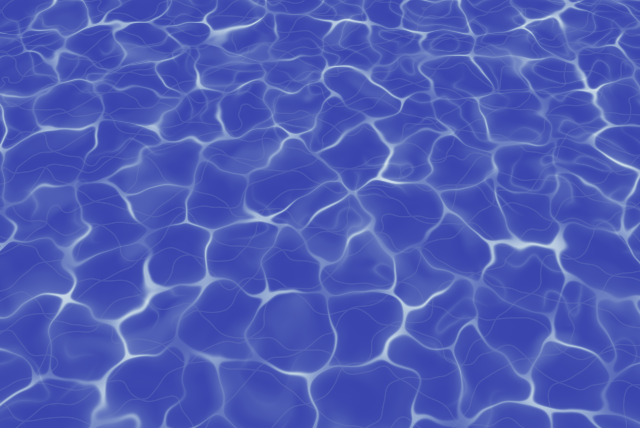
A WebGL 1 fragment shader for this texture:

```glsl
precision highp float;
// Sunlit pool water: a bright web of caustics over blue tiles, in perspective.
// Warped Voronoi borders form the web, contours of gradient noise the wisps,
// and two strongly warped line families form the refracted tile joints.

uniform vec2 u_resolution;

#define CELLS 5.6           // caustic cells per canvas height at the near edge
#define PERSPECTIVE 0.36    // shrinking towards the top
#define WEB_WARP 0.42       // bending of the bright web
#define LINE_WIDTH 0.0034   // sharp core of the web, in canvas heights
#define CORE_LIGHT 0.62
#define HALO_LIGHT 0.27
#define WISP_LIGHT 0.20
#define TILES 1.45          // tile joints per cell
#define TILE_WARP 0.55
#define JOINT_LIGHT 0.26
#define DEEP_BLUE vec3(0.228, 0.272, 0.682)
#define SUN_WHITE vec3(0.80, 0.86, 0.91)

vec2 hash2(vec2 p) {
  p = vec2(dot(p, vec2(127.1, 311.7)), dot(p, vec2(269.5, 183.3)));
  return fract(sin(p) * 43758.547);
}

float cornerSlope(vec2 cell, vec2 corner, vec2 f) {
  float angle = 6.2832 * hash2(cell + corner).x;
  return dot(vec2(cos(angle), sin(angle)), f - corner);
}

float gradientNoise(vec2 p) {
  vec2 i = floor(p), f = p - i;
  vec2 u = f * f * f * (f * (f * 6.0 - 15.0) + 10.0);
  vec2 e = vec2(1.0, 0.0);
  return mix(mix(cornerSlope(i, e.yy, f), cornerSlope(i, e.xy, f), u.x),
             mix(cornerSlope(i, e.yx, f), cornerSlope(i, e.xx, f), u.x), u.y);
}

vec2 noise2(vec2 p) {
  return vec2(gradientNoise(p), gradientNoise(p + vec2(37.2, 81.7)));
}

// Canvas position to water plane: rows crowd together towards the top.
vec2 waterPlane(vec2 p) {
  return CELLS * vec2(p.x - 0.75, p.y) / (1.0 - PERSPECTIVE * p.y) + 20.0;
}

// Distance to the nearest Voronoi border, rounded where borders meet.
float borderDistance(vec2 p) {
  vec2 i = floor(p), f = p - i;
  vec2 nearCell = vec2(0.0), nearest = vec2(0.0);
  float best = 9.0;
  for (int y = -1; y <= 1; y++) {
    for (int x = -1; x <= 1; x++) {
      vec2 cell = vec2(float(x), float(y));
      vec2 r = cell + 0.1 + 0.8 * hash2(i + cell) - f;
      float d = dot(r, r);
      if (d < best) { best = d; nearest = r; nearCell = cell; }
    }
  }
  float sum = 0.0;
  for (int y = -2; y <= 2; y++) {
    for (int x = -2; x <= 2; x++) {
      vec2 cell = nearCell + vec2(float(x), float(y));
      vec2 r = cell + 0.1 + 0.8 * hash2(i + cell) - f;
      vec2 gap = r - nearest;
      if (dot(gap, gap) > 0.0001)
        sum += exp(-22.0 * dot(0.5 * (nearest + r), normalize(gap)));
    }
  }
  return max(-log(sum) / 22.0, 0.0);
}

// Tile coordinates as seen through the waves.
vec2 tileCoords(vec2 p) {
  vec2 q = waterPlane(p);
  q += TILE_WARP * noise2(q * 1.25) + 0.12 * noise2(q * 2.9 + 5.0);
  return TILES * vec2(dot(q, vec2(0.34, 0.94)), dot(q, vec2(-0.62, 0.79)));
}

float tileJoints(vec2 p) {
  float e = 0.001;
  vec2 t = tileCoords(p);
  vec2 dx = (tileCoords(p + vec2(e, 0.0)) - t) / e;
  vec2 dy = (tileCoords(p + vec2(0.0, e)) - t) / e;
  vec2 slope = max(sqrt(dx * dx + dy * dy), 2.0);
  vec2 d = abs(fract(t) - 0.5) / slope;
  vec2 joint = 1.0 - smoothstep(0.0004, 0.0029, d);
  return max(joint.x, joint.y);
}

void main() {
  vec2 p = gl_FragCoord.xy / u_resolution.y;
  vec2 q = waterPlane(p);
  float zoom = CELLS / (1.0 - PERSPECTIVE * p.y);

  // Bright web with a sharp core and a soft, uneven halo
  vec2 w = q + WEB_WARP * noise2(q * 1.1) + 0.13 * noise2(q * 2.6 + 9.0);
  float d = borderDistance(w);
  float power = smoothstep(-0.45, 0.5, gradientNoise(q * 1.3 + 3.0));
  float glow = smoothstep(-0.35, 0.45, gradientNoise(q * 0.9 + 50.0));
  float core = d / (LINE_WIDTH * zoom * mix(0.7, 1.35, power));
  float light = CORE_LIGHT * mix(0.15, 1.1, power * power) * exp(-core * core);
  light += HALO_LIGHT * mix(0.25, 1.0, glow) * exp(-d * 9.0);

  // Faint folded wisps, denser in the far right, and hazy patches
  float fold = abs(gradientNoise(w * 1.5 + 70.0) + 0.08);
  float far = smoothstep(0.6, 1.5, p.y + 0.45 * p.x);
  float wispMask = smoothstep(0.0, 0.45, gradientNoise(q * 0.8 + 31.0) + 0.4 * far);
  light += WISP_LIGHT * wispMask * exp(-fold * 17.0);
  light += 0.13 * smoothstep(0.05, 0.5, gradientNoise(w * 1.2 + 14.0));
  light += 0.025 * gradientNoise(w * 3.0);

  light = clamp(light, 0.0, 1.0);
  vec3 color = mix(DEEP_BLUE, SUN_WHITE, light);
  color.g += 0.11 * light * (1.0 - light);
  float joint = JOINT_LIGHT * tileJoints(p) * (1.0 - light);
  gl_FragColor = vec4(mix(color, vec3(0.47, 0.53, 0.74), joint), 1.0);
}
```
